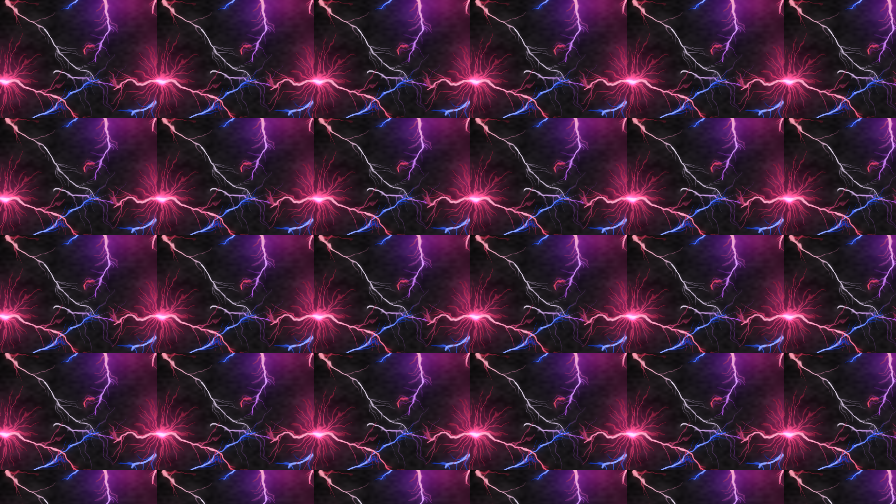
Reproduce this pattern procedurally as a Shadertoy shader.

```glsl
const float TILE_HEIGHT = 0.23333;   // share of the canvas height
const float ASPECT = 1.33333;        // tile width over tile height
const int TWIGS = 7;
const int FILAMENTS = 26;
const float HALO_RADIUS = 0.022;
const float HALO_GAIN = 19.0;
const vec2 NODE = vec2(0.04, 0.69);

const vec3 STONE = vec3(0.092, 0.085, 0.092);
const vec3 RED = vec3(0.92, 0.16, 0.32);
const vec3 PINK = vec3(0.95, 0.27, 0.52);
const vec3 VIOLET = vec3(0.66, 0.25, 0.88);
const vec3 BLUE = vec3(0.10, 0.28, 1.00);
const vec3 SILVER = vec3(0.70, 0.62, 0.75);
const vec3 MAGENTA_HAZE = vec3(0.34, 0.03, 0.21);
const vec3 VIOLET_HAZE = vec3(0.15, 0.02, 0.31);

float hash(vec2 p) {
    return fract(sin(dot(p, vec2(127.1, 311.7))) * 43758.5);
}

// Linear interpolation keeps the kinks angular.
float noise(vec2 p) {
    vec2 i = floor(p), f = p - i;
    return mix(mix(hash(i), hash(i + vec2(1, 0)), f.x),
               mix(hash(i + vec2(0, 1)), hash(i + 1.0), f.x), f.y);
}

vec2 noisePair(vec2 p) {
    return vec2(noise(p), noise(p + 31.0)) - 0.5;
}

vec2 jagged(vec2 p) {
    return p + 0.07 * noisePair(p * 8.0) + 0.034 * noisePair(p * 19.0 + 57.0)
             + 0.014 * noisePair(p * 42.0 + 83.0);
}

float blob(vec2 p, vec2 centre, vec2 radius) {
    vec2 d = (p - centre) / radius;
    return exp(-dot(d, d));
}

vec2 turned(vec2 v, float angle) {
    return mat2(cos(angle), sin(angle), -sin(angle), cos(angle)) * v;
}

// Tapered stroke with a pale core and a coloured halo.
void stroke(inout vec3 col, vec2 p, vec2 a, vec2 b, float width, vec3 tintA, vec3 tintB) {
    float pixel = 1.0 / (TILE_HEIGHT * iResolution.y);
    vec2 ab = b - a;
    float t = clamp(dot(p - a, ab) / dot(ab, ab), 0.0, 1.0);
    float d = length(p - a - ab * t);
    float w = width * (1.0 - 0.5 * t);
    vec3 tint = mix(tintA, tintB, t);
    col += tint * exp(-d / HALO_RADIUS) * w * HALO_GAIN;
    float core = clamp((w - d) / pixel + 0.5, 0.0, 1.0);
    float heat = 0.5 * smoothstep(0.002, 0.009, w);
    col = mix(col, mix(tint, vec3(1.0), heat), core * smoothstep(0.0, 0.003, w));
}

// Main stroke with scattered side twigs.
void bolt(inout vec3 col, vec2 p, vec2 a, vec2 b, float width, vec3 tintA, vec3 tintB) {
    vec2 ab = b - a;
    for (int i = 0; i < TWIGS; i++) {
        vec2 seed = a * 17.0 + float(i);
        float along = 0.05 + 0.9 * hash(seed);
        float side = i % 2 == 0 ? 1.0 : -1.0;
        vec2 dir = turned(ab, side * (0.4 + 0.7 * hash(seed + 5.0)));
        vec2 root = a + ab * along;
        vec3 tint = mix(tintA, tintB, along) * 0.75;
        float reach = 0.22 + 0.38 * hash(seed + 9.0);
        stroke(col, p, root, root + dir * reach, width * 0.36, tint, tint * 0.8);
    }
    stroke(col, p, a, b, width, tintA, tintB);
}

// Forked filaments radiating from the bright junction.
void burst(inout vec3 col, vec2 p) {
    for (int i = 0; i < FILAMENTS; i++) {
        float k = float(i);
        float angle = 6.2832 * (k + hash(vec2(k, 2.0))) / float(FILAMENTS);
        vec2 ray = turned(vec2(0.14 + 0.28 * hash(vec2(k, 7.0)), 0.0), angle);
        vec2 fork = NODE + 0.45 * ray;
        stroke(col, p, fork, fork + 0.45 * turned(ray, 1.2 * hash(vec2(k, 4.0)) - 0.6),
               0.0022, PINK * 0.75, RED * 0.6);
        stroke(col, p, NODE, NODE + ray, 0.0036, PINK * 0.9, RED * 0.7);
    }
}

void mainImage(out vec4 fragColor, in vec2 fragCoord) {
    // Tiles hang from the upper left corner; y runs downwards.
    vec2 p = vec2(fragCoord.x, iResolution.y - fragCoord.y) / (TILE_HEIGHT * iResolution.y);
    p = mod(p, vec2(ASPECT, 1.0));
    vec2 wrapped = vec2(p.x > 0.5 * ASPECT ? p.x - ASPECT : p.x, p.y);
    vec2 j = jagged(p), jw = jagged(wrapped);

    // Mottled stone and haze
    float mottle = 0.5 * noise(p * vec2(7.0, 12.0)) + 0.5 * noise(p * vec2(30.0, 44.0));
    vec3 col = STONE * (0.25 + 1.2 * mottle);
    col += MAGENTA_HAZE * 0.7 * blob(wrapped, NODE, vec2(0.26, 0.28));
    col += MAGENTA_HAZE * 0.5 * blob(p, vec2(1.33, 0.45), vec2(0.16, 0.24));
    col += MAGENTA_HAZE * blob(p, vec2(1.12, 0.0), vec2(0.25, 0.20));
    col += VIOLET_HAZE * blob(p, vec2(0.86, 0.05), vec2(0.22, 0.27));

    // Bolt falling from the upper left
    bolt(col, j, vec2(0.03, 0.0), vec2(0.40, 0.27), 0.009, RED, SILVER);
    bolt(col, j, vec2(0.40, 0.27), vec2(0.60, 0.55), 0.008, SILVER, SILVER);
    bolt(col, j, vec2(0.60, 0.55), vec2(0.87, 0.72), 0.006, SILVER, SILVER);
    bolt(col, j, vec2(0.44, 0.64), vec2(0.97, 0.74), 0.007, SILVER, VIOLET);

    // Bolts along the top edge
    bolt(col, j, vec2(0.90, -0.04), vec2(0.91, 0.25), 0.014, PINK, VIOLET);
    bolt(col, j, vec2(0.91, 0.25), vec2(0.80, 0.52), 0.008, VIOLET, VIOLET);
    bolt(col, j, vec2(0.66, -0.02), vec2(0.58, 0.06), 0.010, BLUE, BLUE);
    bolt(col, j, vec2(1.29, -0.02), vec2(1.32, 0.12), 0.010, PINK, PINK);
    bolt(col, j, vec2(0.70, 0.45), vec2(0.80, 0.38), 0.005, RED, PINK);

    // Blue bolts
    bolt(col, j, vec2(0.31, 0.99), vec2(0.62, 0.81), 0.010, BLUE, BLUE);
    bolt(col, j, vec2(0.62, 0.81), vec2(0.84, 0.68), 0.008, BLUE, BLUE);
    bolt(col, j, vec2(1.34, 0.88), vec2(1.10, 1.0), 0.014, BLUE, BLUE);

    // Junction and its arms
    burst(col, jw);
    bolt(col, jw, NODE, vec2(0.44, 0.80), 0.011, PINK, PINK);
    bolt(col, j, vec2(0.44, 0.80), vec2(0.67, 0.99), 0.009, PINK, RED);
    bolt(col, jw, NODE, vec2(-0.36, 0.73), 0.011, PINK, PINK);
    col += vec3(0.4, 0.25, 0.28) * blob(jw, NODE, vec2(0.03));

    fragColor = vec4(clamp(col, 0.0, 1.0), 1.0);
}
```
